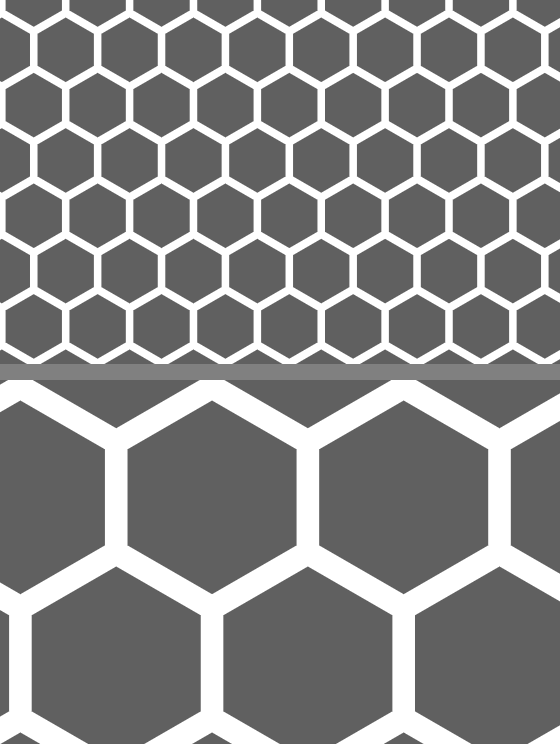
Top, the full canvas; bottom, a detail of the centre.
A WebGL 2 fragment shader for this pattern:

```glsl
#version 300 es
precision highp float;
// Honeycomb of dark grey pointy-top hexagons separated by white walls.

uniform vec2 u_resolution;
out vec4 fragColor;

// Lengths are fractions of the canvas height.
const float PITCH = 0.1755;                 // spacing of cells along a row
const float UPRIGHT_WALL = 0.0207;          // width of the vertical walls
const float SLANTED_WALL = 0.0219;          // width of the diagonal walls
const vec2 CELL_ORIGIN = vec2(0.7070, 0.5592); // centre of one cell
const vec3 CELL_COLOR = vec3(0.378);
const vec3 WALL_COLOR = vec3(1.0);

const float SQRT3 = 1.7320508;
const vec2 SLANT_NORMAL = vec2(0.5, 0.5 * SQRT3);

// Offset from p to the nearest centre of a rectangular lattice.
vec2 wrapCentered(vec2 p, vec2 period) {
    return p - period * floor(p / period + 0.5);
}

// Offset from the nearest centre of two interleaved lattices.
vec2 hexLocal(vec2 p) {
    vec2 period = PITCH * vec2(1.0, SQRT3);
    vec2 a = wrapCentered(p, period);
    vec2 b = wrapCentered(p - 0.5 * period, period);
    return dot(a, a) < dot(b, b) ? a : b;
}

// Signed distance to the cell's edge, negative inside.
float cellDistance(vec2 p) {
    p = abs(p);
    float side = p.x - 0.5 * (PITCH - UPRIGHT_WALL);
    float slant = dot(p, SLANT_NORMAL) - 0.5 * (PITCH - SLANTED_WALL);
    return max(side, slant);
}

void main() {
    vec2 p = gl_FragCoord.xy / u_resolution.y - CELL_ORIGIN;
    float pixel = 1.0 / u_resolution.y;

    // Blend across one pixel at the wall's edge.
    float wall = clamp(cellDistance(hexLocal(p)) / pixel + 0.5, 0.0, 1.0);
    fragColor = vec4(mix(CELL_COLOR, WALL_COLOR, wall), 1.0);
}
```
